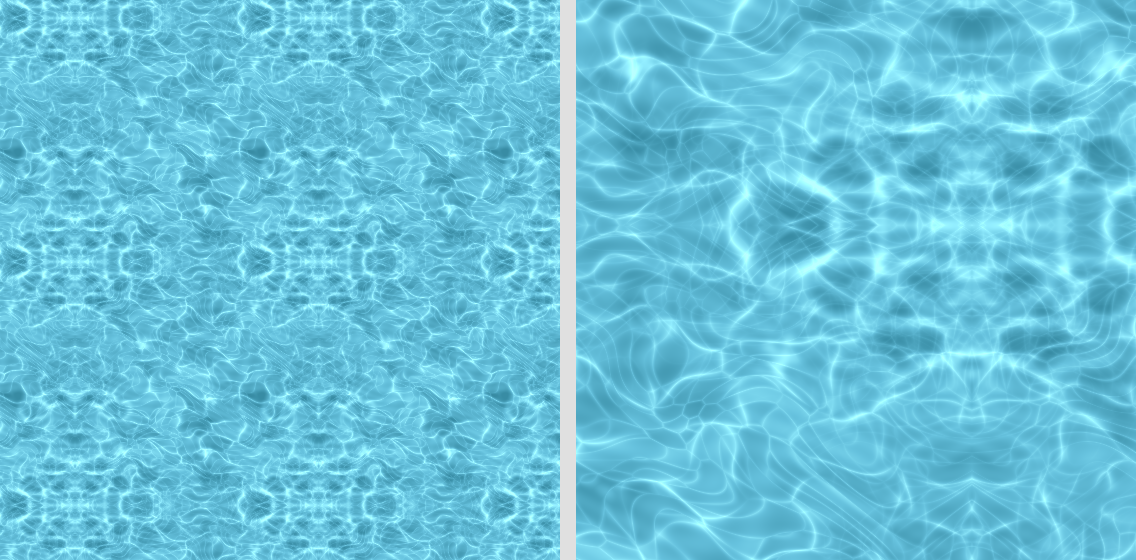
Left, the full canvas; right, a detail of the centre.
This texture is drawn by a WebGL 2 fragment shader. Its source:

```glsl
#version 300 es
precision highp float;

uniform vec2 u_resolution;
out vec4 fragColor;

const float PERIOD = 0.435;             // repeat size in canvas widths
const vec2 SEAM = vec2(0.134, 0.5326);  // crossing of the mirror axes
const float MIRROR_REACH = 0.30;        // fade of the mirroring, in repeats
const vec2 COARSE_CELLS = vec2(9.0, 14.0);
const vec2 FINE_CELLS = vec2(17.0, 27.0);
const float BASE_TONE = -0.36;
const float RIM_WIDTH = 0.009;
const vec3 DEEP = vec3(0.28, 0.62, 0.72);
const vec3 WATER = vec3(0.40, 0.76, 0.87);
const vec3 GLOW = vec3(0.57, 0.93, 1.00);

// Mirrored cells: centre and radii; the last ones appear above the axis only
const int RINGS = 8;
const int TWO_SIDED_RINGS = 5;
const vec4 RING[RINGS] = vec4[](
    vec4(0.260, 0.000, 0.075, 0.065), vec4(0.055, 0.080, 0.050, 0.032),
    vec4(0.174, 0.085, 0.065, 0.040), vec4(0.094, 0.165, 0.075, 0.034),
    vec4(0.000, 0.185, 0.015, 0.015), vec4(0.170, 0.390, 0.060, 0.038),
    vec4(0.075, 0.440, 0.065, 0.030), vec4(0.000, 0.280, 0.085, 0.030));

const int SPARKLES = 5;
const vec2 SPARKLE[SPARKLES] = vec2[](
    vec2(0.27, 0.66), vec2(0.56, 0.43), vec2(0.74, 0.82),
    vec2(0.545, 0.21), vec2(0.185, 0.22));

const int POOLS = 5;
const vec2 POOL[POOLS] = vec2[](
    vec2(0.20, 0.76), vec2(0.50, 0.64), vec2(0.74, 0.43),
    vec2(0.50, 0.33), vec2(0.575, 0.12));

vec2 hash2(vec2 p) {
    vec2 k = vec2(dot(p, vec2(127.1, 311.7)), dot(p, vec2(269.5, 183.3)));
    return fract(sin(k) * 43758.55);
}

vec2 wrapCentred(vec2 p) {
    return fract(p + 0.5) - 0.5;
}

// Cellular noise: gap between the two nearest points, and the cell's tone
vec2 cellular(vec2 p) {
    vec2 cell = floor(p);
    float nearest = 8.0, second = 8.0, tone = 0.0;
    for (int y = -1; y <= 1; y++)
    for (int x = -1; x <= 1; x++) {
        vec2 id = cell + vec2(x, y);
        vec2 h = hash2(id);
        float d = length(id + 0.1 + 0.8 * h - p);
        if (d < nearest) {
            second = nearest;
            nearest = d;
            tone = hash2(id + 37.0).x;
        } else {
            second = min(second, d);
        }
    }
    return vec2(second - nearest, tone);
}

vec2 ripple(vec2 p) {
    return sin(p.yx * vec2(31.0, 23.0) + 2.0 * sin(p * vec2(13.0, 19.0)))
         + 0.5 * sin(p.yx * vec2(67.0, 53.0) + p * 29.0);
}

// Signed water tone: negative is deep, positive is lit
float caustics(vec2 p) {
    vec2 q = p + 0.014 * ripple(p);
    q.y += 0.12 * q.x;
    vec2 coarse = cellular(q * COARSE_CELLS);
    vec2 fine = cellular(q * FINE_CELLS + 1.1 * ripple(p * 0.6 + 3.0) + 50.0);

    float patches = sin(p.x * 17.0 + 2.0 * sin(p.y * 11.0)) * sin(p.y * 21.0 + p.x * 7.0);
    float strength = 0.65 + 0.45 * sin(p.x * 37.0 + 3.0 * sin(p.y * 29.0));
    float streaks = sin(p.y * 113.0 + 4.0 * sin(p.x * 15.0 + p.y * 9.0))
                  * sin(p.x * 43.0 + p.y * 61.0);

    float tone = BASE_TONE + 0.20 * patches + 0.26 * streaks;
    tone += 1.45 * strength * exp(-11.0 * coarse.x);
    tone += 0.80 * (1.1 - strength * 0.5) * exp(-8.0 * fine.x);
    tone += 0.65 * (coarse.y - 0.55) * smoothstep(0.0, 0.3, coarse.x);
    return tone + 0.4 * (fine.y - 0.5) * smoothstep(0.0, 0.3, fine.x);
}

// Blend with reflections near the tile edges, keeping the contrast
float mirroredWater(vec2 tile, vec2 q) {
    vec2 w = 0.5 - 0.5 * smoothstep(vec2(0.0), vec2(MIRROR_REACH), abs(q));
    vec2 flip = 1.0 - tile;
    float straight = mix(caustics(tile), caustics(vec2(flip.x, tile.y)), w.x);
    float flipped = mix(caustics(vec2(tile.x, flip.y)), caustics(flip), w.x);
    vec2 energy = w * w + (1.0 - w) * (1.0 - w);
    return mix(straight, flipped, w.y) * inversesqrt(energy.x * energy.y);
}

float line(float d) {
    return exp(-d * d / (RIM_WIDTH * RIM_WIDTH));
}

// Symmetric cells, crossbar and uprights around the seams
float seamFigure(vec2 q) {
    float tone = 0.0;
    for (int i = 0; i < RINGS; i++) {
        vec2 m = vec2(abs(q.x), i < TWO_SIDED_RINGS ? abs(q.y) : q.y);
        m += 0.004 * sin(m.yx * vec2(71.0, 83.0) + float(i));
        vec2 r = RING[i].zw;
        float d = (length((m - RING[i].xy) / r) - 1.0) * min(r.x, r.y);
        tone += 0.75 * line(d) - 0.55 * smoothstep(0.0, -0.02, d);
    }
    vec2 a = abs(q);
    float bar = line(a.y) * smoothstep(0.125, 0.09, a.x);
    float upright = line(a.x - 0.122 - 1.5 * a.y * a.y) * smoothstep(0.11, 0.06, a.y);
    float stem = line(q.x) * smoothstep(0.05, 0.02, abs(q.y - 0.39));
    return tone + 1.2 * bar + 0.9 * upright + 1.1 * stem;
}

void main() {
    vec2 uv = gl_FragCoord.xy / u_resolution;
    vec2 tile = fract((uv - SEAM) / PERIOD);
    vec2 q = wrapCentred(tile);

    float tone = mirroredWater(tile, q) + 0.8 * seamFigure(q);

    // Dark pools and small bright glints
    for (int i = 0; i < POOLS; i++) {
        vec2 d = wrapCentred(tile - POOL[i]) / vec2(0.065, 0.042);
        tone -= 0.65 * exp(-dot(d, d) * dot(d, d));
    }
    for (int i = 0; i < SPARKLES; i++) {
        vec2 d = wrapCentred(tile - SPARKLE[i]) + 0.006 * sin(tile.yx * 190.0);
        tone += 1.5 * exp(-dot(d, d) / 0.0005);
    }

    tone = clamp(tone, -1.5, 1.9);
    vec3 color = tone < 0.0 ? mix(WATER, DEEP, -tone) : mix(WATER, GLOW, tone);
    fragColor = vec4(clamp(color, 0.0, 1.0), 1.0);
}
```
